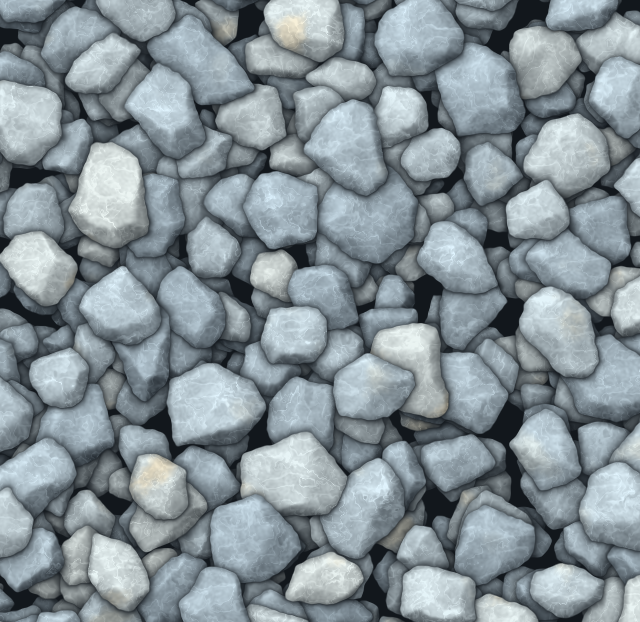
This texture is drawn by a Shadertoy shader. Its source:

```glsl
const int LAYERS = 4;
const int SIDES = 7;
const float TAU = 6.28319;
const float CELL_SMALL = 0.080;      // grid pitch of the deepest layer
const float CELL_LARGE = 0.140;      // grid pitch of the top layer
const float STONE_SIZE = 0.47;       // mean radius as a share of the pitch
const float JITTER = 0.62;
const float EDGE_SOFTNESS = 0.0013;
const float SHADOW_REACH = 0.0065;
const float SHADOW_DEPTH = 0.72;
const float VEIN_STRENGTH = 0.13;
const float GRAIN_STRENGTH = 0.30;
const vec3 LIGHT = vec3(-0.27, 0.50, 0.82);
const vec3 GAP_COLOR = vec3(0.07, 0.09, 0.11);
const vec3 PALE_COLOR = vec3(0.81, 0.865, 0.885);
const vec3 COOL_TINT = vec3(0.965, 0.995, 1.025);
const vec3 WARM_TINT = vec3(1.03, 1.00, 0.965);
const vec3 RUST_TINT = vec3(1.08, 0.98, 0.86);

vec2 hash2(vec2 p) {
    vec3 q = fract(p.xyx * vec3(0.1031, 0.1030, 0.0973));
    q += dot(q, q.yzx + 33.33);
    return fract((q.xx + q.yz) * q.zy);
}

float gradientNoise(vec2 p) {
    vec2 i = floor(p), f = fract(p);
    vec2 u = f * f * f * (f * (f * 6.0 - 15.0) + 10.0);
    vec2 o = vec2(0.0, 1.0);
    float a = dot(hash2(i) * 2.0 - 1.0, f);
    float b = dot(hash2(i + o.yx) * 2.0 - 1.0, f - o.yx);
    float c = dot(hash2(i + o.xy) * 2.0 - 1.0, f - o.xy);
    float d = dot(hash2(i + o.yy) * 2.0 - 1.0, f - o.yy);
    return mix(mix(a, b, u.x), mix(c, d, u.x), u.y);
}

float fbm(vec2 p) {
    float sum = 0.0, amp = 0.5;
    for (int i = 0; i < 4; i++) {
        sum += amp * gradientNoise(p);
        p = mat2(1.6, 1.2, -1.2, 1.6) * p + 7.3;
        amp *= 0.62;
    }
    return sum;
}

// Mineral surface: mottling, pale veins and rare rusty stains
vec3 stoneColor(vec2 q, float tone, float tint) {
    float mottle = fbm(q * 24.0);
    float grain = gradientNoise(q * 170.0);
    float vein = abs(gradientNoise(q * 17.0 + 1.6 * mottle));
    float fineVein = abs(gradientNoise(q * 38.0 + 2.0 * mottle + 9.0));
    float patches = smoothstep(-0.15, 0.35, gradientNoise(q * 13.0 + 31.0));
    tone += GRAIN_STRENGTH * (mottle + 0.28 * grain);
    tone += VEIN_STRENGTH * patches * (1.0 - smoothstep(0.0, 0.07, vein));
    tone += 0.6 * VEIN_STRENGTH * (1.0 - smoothstep(0.0, 0.10, fineVein));
    vec3 color = mix(GAP_COLOR, PALE_COLOR, clamp(tone, 0.0, 1.12));
    color *= mix(COOL_TINT, WARM_TINT, tint * tint);
    float rust = smoothstep(0.22, 0.5, gradientNoise(q * 11.0 + 57.0) + 0.3 * mottle);
    return color * mix(vec3(1.0), RUST_TINT, rust * tint);
}

// One convex faceted stone, laid with its shadow over what lies below
void layStone(inout vec3 color, vec2 p, vec2 seed, float pitch, float level, vec3 light) {
    vec2 shape = hash2(seed + 0.37), look = hash2(seed + 5.71);
    vec2 tilt = (hash2(seed + 9.13) - 0.5) * 0.65;
    float radius = pitch * STONE_SIZE * mix(0.72, 1.16, shape.x);
    if (length(p) > 2.0 * radius) return;
    p /= radius;
    vec2 axes = vec2(1.0, -1.0) * mix(0.02, 0.27, look.x) + 1.0;

    // Two tilted caps meet the sloping sides; soft weights round the ridges
    vec2 fold = vec2(cos(TAU * shape.y), sin(TAU * shape.y)) * 0.32;
    float capA = exp(-18.0 * (0.36 + dot(p, tilt)));
    float capB = exp(-18.0 * (0.42 + dot(p, tilt + fold)));
    float total = capA + capB, strongest = max(capA, capB), outline = 0.0;
    vec2 slope = -tilt * capA - (tilt + fold) * capB;
    for (int i = 0; i < SIDES; i++) {
        vec2 h = hash2(seed + 13.29 + 3.17 * float(i));
        float angle = TAU * (float(i) + 0.75 * h.x) / float(SIDES);
        vec2 dir = vec2(cos(angle), sin(angle));
        float turn = angle - TAU * shape.y;
        float reach = length(axes * vec2(cos(turn), sin(turn))) * mix(0.78, 1.08, h.y);
        float steep = mix(0.55, 1.7, fract(h.x * 7.0 + h.y * 5.0));
        float gap = dot(p, dir) - reach;
        float weight = exp(min(18.0 * steep * gap, 40.0));
        outline += exp(17.0 * gap);
        slope += dir * steep * weight;
        total += weight;
        strongest = max(strongest, weight);
    }
    float d = log(outline) / 17.0 * radius;

    // Contact shadow, deeper on the side away from the light
    float side = dot(p, light.xy) / (length(p) + 0.01);
    float shadow = exp(-max(d, 0.0) / SHADOW_REACH) * SHADOW_DEPTH * (1.0 - 0.35 * side);
    color = mix(color, GAP_COLOR, clamp(shadow, 0.0, 0.95));

    float soft = max(EDGE_SOFTNESS, 0.7 / iResolution.y);
    float cover = 1.0 - smoothstep(-soft, soft, d);
    if (cover <= 0.0) return;
    float diffuse = max(dot(normalize(vec3(slope / total, 1.0)), light), 0.0);
    float ridge = 1.0 - strongest / total;
    float tone = 0.36 + 0.58 * diffuse + 0.10 * ridge + 0.20 * (look.y - 0.5);
    tone *= level * mix(0.74, 1.0, smoothstep(0.0, 0.010, -d));
    vec3 surface = stoneColor(p * radius + 5.0 * shape + seed * 0.7, tone, look.y);
    color = mix(color, surface, cover);
}

void mainImage(out vec4 fragColor, in vec2 fragCoord) {
    vec2 uv = fragCoord / iResolution.y;
    vec3 color = GAP_COLOR;
    // Rough outlines: a broad and a fine wobble
    vec2 wobble = 0.008 * vec2(gradientNoise(uv * 21.0), gradientNoise(uv * 21.0 + 40.0));
    wobble += 0.003 * vec2(gradientNoise(uv * 75.0), gradientNoise(uv * 75.0 + 40.0));

    // Layers from small deep stones to large top ones
    for (int n = 0; n < LAYERS; n++) {
        float depth = float(n) / float(LAYERS - 1);
        float pitch = mix(CELL_SMALL, CELL_LARGE, depth);
        float angle = 0.45 + 1.13 * float(n);
        mat2 spin = mat2(cos(angle), sin(angle), -sin(angle), cos(angle));
        vec3 light = vec3(spin * LIGHT.xy, LIGHT.z);
        vec2 grid = spin * (uv + wobble) / pitch + 40.0;
        for (int y = -1; y <= 1; y++)
        for (int x = -1; x <= 1; x++) {
            vec2 cell = floor(grid) + vec2(x, y);
            vec2 seed = cell + 101.0 * float(n);
            vec2 center = cell + 0.5 + JITTER * (hash2(seed) - 0.5);
            layStone(color, (grid - center) * pitch, seed, pitch, mix(0.80, 1.0, depth), light);
        }
    }
    fragColor = vec4(color, 1.0);
}
```
